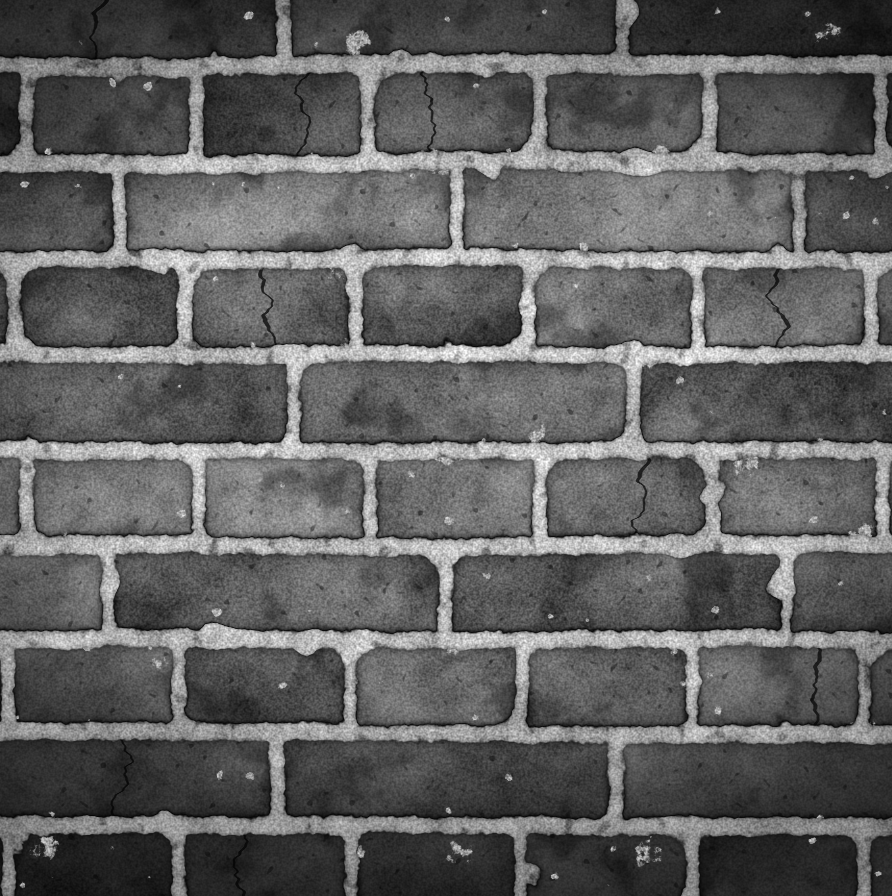
A Shadertoy shader for this texture:

```glsl
#define COURSE 0.109       // height of the top row with its bed joint
#define FIRST_BED 0.073    // first bed joint, measured from the top
#define STRETCHER 0.379    // long brick pitch
#define HEADER 0.191       // short brick pitch
#define JOINT vec2(0.0145, 0.0190) // mortar width of upright and bed joints
#define RAGGED 0.0036      // edge roughness
#define CRACKED 0.11       // share of bricks with a crack
#define BRICK_DARK 0.23
#define BRICK_LIGHT 0.56
#define MORTAR 0.76
#define GRAIN 0.34
#define VIGNETTE 0.68

float hash(vec2 p) {
    vec3 q = fract(vec3(p.xyx) * 0.1031);
    q += dot(q, q.yzx + 33.33);
    return fract((q.x + q.y) * q.z);
}

vec2 gradient(vec2 cell) {
    float a = 6.2832 * hash(cell + 17.0);
    return vec2(cos(a), sin(a));
}

float noise(vec2 p) {
    vec2 i = floor(p), f = p - i, e = vec2(1, 0);
    vec2 u = f * f * f * (f * (f * 6.0 - 15.0) + 10.0);
    return mix(mix(dot(gradient(i), f), dot(gradient(i + e), f - e), u.x),
               mix(dot(gradient(i + e.yx), f - e.yx), dot(gradient(i + 1.0), f - 1.0), u.x), u.y);
}

float fbm(vec2 p) {
    float sum = 0.0, amp = 1.0;
    for (int i = 0; i < 4; i++) {
        sum += amp * noise(p);
        p = mat2(1.6, 1.2, -1.2, 1.6) * p + 5.3;
        amp *= 0.55;
    }
    return sum;
}

float roundedBox(vec2 p, vec2 halfSize, float r) {
    vec2 q = abs(p) - halfSize + r;
    return length(max(q, 0.0)) + min(max(q.x, q.y), 0.0) - r;
}

// Scattered pale lime spots, one possible spot per grid cell
float spots(vec2 uv, float cells, float share) {
    vec2 g = uv * cells, id = floor(g);
    vec2 centre = 0.3 + 0.4 * vec2(hash(id + 3.1), hash(id + 8.7));
    float r = mix(0.03, 0.11, hash(id + 5.5));
    float d = length(g - id - centre) - r + 0.13 * fbm(uv * 75.0);
    return step(hash(id + cells), share) * (1.0 - smoothstep(-0.03, 0.03, d));
}

void mainImage(out vec4 fragColor, in vec2 fragCoord) {
    vec2 uv = fragCoord / iResolution.y;
    float px = 1.0 / iResolution.y;

    // Alternating courses of long and short bricks, slightly lower toward the base
    float t = (1.0 - uv.y - FIRST_BED + 0.004 * noise(uv * 3.0)) / COURSE;
    t += 0.0034 * t * abs(t);
    float row = floor(t) + 1.0;
    bool isLong = mod(row, 2.0) < 0.5;
    float pitch = isLong ? STRETCHER : HEADER;
    float shift = isLong ? 0.320 - 0.5 * STRETCHER * step(1.5, mod(row, 4.0)) : 0.020;
    shift += row < 5.5 ? 0.0075 * sin(1.8 * row - 0.4) + 0.001 * row : -0.011;
    float s = (uv.x - shift) / pitch;
    vec2 id = vec2(floor(s) + 20.0, row);
    vec2 cell = vec2(pitch, COURSE - 0.0006 * row);
    vec2 p = (vec2(fract(s), 1.0 - fract(t)) - 0.5) * cell;

    // Brick outline: individual size, worn corners, ragged and bitten edges
    vec2 halfSize = 0.5 * (cell - JOINT);
    halfSize += 0.003 * (vec2(hash(id + 1.3), hash(id + 2.9)) - 0.5);
    float corner = mix(0.004, 0.032, pow(hash(id * 3.0 + sign(p) + 40.0), 3.0));
    float rough = fbm(uv * 38.0);
    float d = roundedBox(p, halfSize, corner) + RAGGED * rough;
    d += 0.0018 * noise(uv * 170.0) + 0.014 * smoothstep(0.3, 0.6, noise(uv * 19.0 + 3.0));
    float brickMask = 1.0 - smoothstep(-px, px, d);

    // Fired clay: tone per brick, broad stains, soot, pits
    vec2 turned = mat2(0.8, 0.6, -0.6, 0.8) * uv;
    float fine = 0.6 * noise(turned * 250.0) + 0.6 * noise(uv * 430.0);
    float stain = fbm(uv * vec2(6.0, 8.0) + id * 7.0);
    float brick = mix(BRICK_DARK, BRICK_LIGHT, sqrt(hash(id + 11.0)));
    brick += 0.17 * stain + 0.08 * rough + 0.62 * GRAIN * fine;
    brick *= 1.0 - 0.35 * smoothstep(0.1, 0.6, fbm(uv * 12.0 + 31.0));
    brick *= 1.0 - 0.40 * smoothstep(0.36, 0.55, noise(turned * 105.0));

    // Wandering cracks through some bricks
    float path = halfSize.x * (hash(id + 23.0) - 0.5) + 0.022 * fbm(vec2(p.y * 22.0, id.x + row * 3.7));
    float crackWidth = 0.0004 + 0.0025 * max(noise(vec2(p.y * 35.0, row + 0.5)), 0.0);
    float crack = 1.0 - smoothstep(crackWidth, crackWidth + 1.5 * px, abs(p.x - path));
    brick *= 1.0 - 0.7 * crack * step(hash(id + 31.0), CRACKED);

    // Thin shadowed rim, deepest along the bottom
    float lower = 1.0 - smoothstep(-halfSize.y, halfSize.y, p.y);
    brick *= 1.0 - mix(0.25, 0.85, lower) * exp(-abs(d + 0.001) / 0.0020);
    brick *= 1.0 - 0.16 * exp(-abs(d) / 0.009);

    // Sandy, patchy mortar with hollows and soft contact shade
    float mortar = MORTAR + 0.12 * rough + 0.16 * fbm(uv * 7.0 + 4.0) + GRAIN * fine;
    mortar -= 0.26 * smoothstep(0.28, 0.5, noise(uv * 48.0 + 9.0));
    mortar *= 1.0 - 0.35 * exp(-max(d, 0.0) / 0.0022);

    // Top, base and corners fall into shade, clay more than mortar
    float shade = smoothstep(0.25, 0.62, length((uv - vec2(0.5, 0.53)) * vec2(0.75, 1.1)));
    brick *= 1.0 - VIGNETTE * shade;
    mortar *= 1.0 - 0.45 * VIGNETTE * shade;

    // Lime spots on the clay
    float lime = max(spots(uv, 9.0, 0.2), spots(uv + 0.37, 27.0, 0.13));
    brick = mix(brick, 0.72 + 0.5 * fine, 0.85 * lime);
    fragColor = vec4(vec3(clamp(mix(mortar, brick, brickMask), 0.0, 1.0)), 1.0);
}
```
